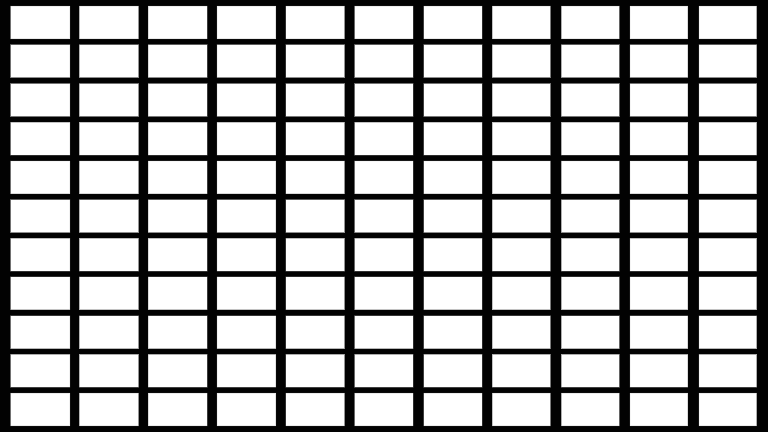
Reproduce this pattern procedurally as a Shadertoy shader.

```glsl
// White panes, eleven by eleven, behind a black lattice with slightly uneven bars.

// Sine-free hash, returns 0..1
float hash(float n) {
    n = fract(n * 0.1031);
    n *= n + 33.33;
    return fract(n * (n + n));
}

// Signed distance to an axis-aligned box
float boxDistance(vec2 p, vec2 halfSize) {
    vec2 d = abs(p) - halfSize;
    return length(max(d, 0.0)) + min(max(d.x, d.y), 0.0);
}

void mainImage(out vec4 fragColor, in vec2 fragCoord) {
    // Centred coordinates, one unit per canvas height
    vec2 p = (fragCoord - 0.5 * iResolution.xy) / iResolution.y;
    float pixel = 1.0 / iResolution.y;

    // Nearest pane, limited to the eleven by eleven grid
    vec2 pitch = vec2(0.1592, 0.0896);
    vec2 cell = clamp(round(p / pitch), -5.0, 5.0);
    vec2 local = p - cell * pitch;

    // Upright bars thicken towards the right; whole columns and rows shift a little
    vec2 halfSize = vec2(0.0678 - 0.0002 * cell.x, 0.0381);
    vec2 jitter = vec2(hash(cell.x + 17.0), hash(cell.y + 41.0)) - 0.5;
    local -= jitter * vec2(0.0012, 0.0006);

    // Soft-edged pane over the dark bars
    float d = boxDistance(local, halfSize);
    float pane = 1.0 - smoothstep(-0.7 * pixel, 0.7 * pixel, d);
    fragColor = vec4(mix(vec3(0.008), vec3(1.0), pane), 1.0);
}
```
